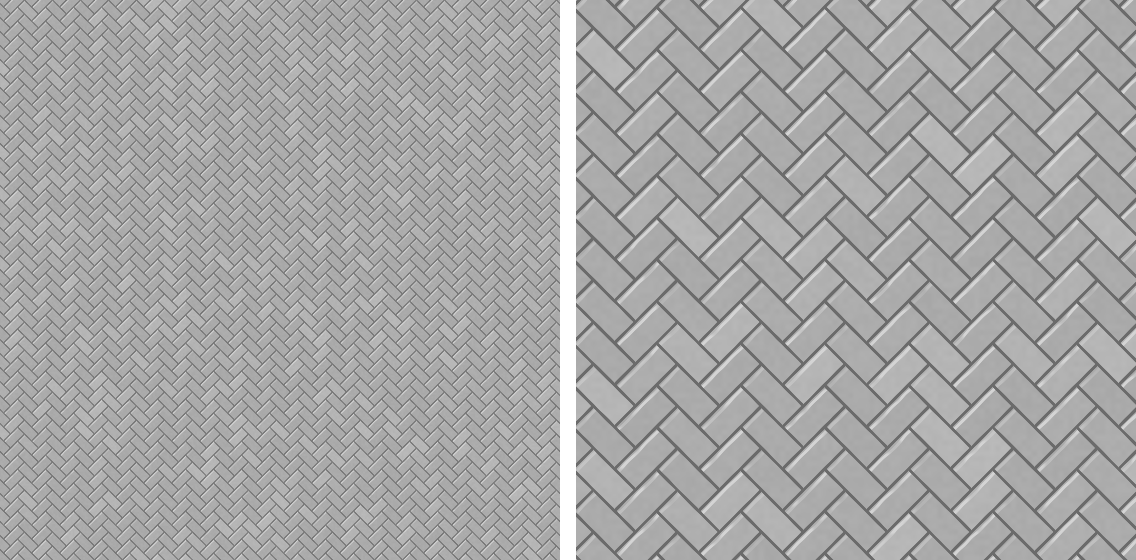
Left, the full canvas; right, a detail of the centre.
A WebGL 2 fragment shader for this pattern:

```glsl
#version 300 es
precision highp float;
// Grey herringbone paving: worn 2:1 bricks at 45 degrees with dark joints and lit upper-left edges.

uniform vec2 u_resolution;
out vec4 fragColor;

const float ZIGZAGS = 20.0;       // zigzag periods across; rows are twice as many
const float JOINT_HALF = 0.05;    // in brick widths
const float BEVEL_CENTRE = 0.145;
const float BEVEL_HALF = 0.05;

const vec3 JOINT_COLOR = vec3(0.42);
const vec3 BRICK_COLOR = vec3(0.67);
const vec3 PALE_COLOR = vec3(0.715);
const vec3 BEVEL_COLOR = vec3(0.83);

float hash(vec2 p) {
    vec3 q = fract(vec3(p.xyx) * 0.1031);
    q += dot(q, q.yzx + 33.33);
    return fract((q.x + q.y) * q.z);
}

// Value noise that wraps after a whole number of cells.
float wrapNoise(vec2 uv, float cells) {
    vec2 p = uv * cells;
    vec2 i = floor(p);
    vec2 f = fract(p);
    f = f * f * (3.0 - 2.0 * f);
    vec2 lo = mod(i, cells);
    vec2 hi = mod(i + 1.0, cells);
    return mix(mix(hash(lo), hash(vec2(hi.x, lo.y)), f.x),
               mix(hash(vec2(lo.x, hi.y)), hash(hi), f.x), f.y);
}

// Finds the brick under p: its lower corner (xy) and its size (zw).
vec4 herringbone(vec2 p) {
    vec2 cell = floor(p);
    float k = mod(cell.x - cell.y, 4.0);
    if (k < 1.5) return vec4(cell.x - k, cell.y, 2.0, 1.0);
    return vec4(cell.x, cell.y + k - 3.0, 1.0, 2.0);
}

// Smooth band coverage around a centre line.
float band(float d, float halfWidth, float blur) {
    return 1.0 - smoothstep(halfWidth - 0.5 * blur, halfWidth + 0.5 * blur, abs(d));
}

vec3 paving(vec2 uv, float pixel) {
    // Diagonal axes in brick widths: x climbs to the right, y climbs to the left.
    float across = 2.0 * ZIGZAGS * uv.x - 0.75;
    float up = 2.0 * ZIGZAGS * uv.y;
    vec2 p = vec2(up + across, up - across);

    vec4 brick = herringbone(p);
    vec2 local = p - brick.xy;
    vec2 gap = min(local, brick.zw - local);
    float edge = min(gap.x, gap.y);
    vec2 centre = brick.xy + 0.5 * brick.zw;
    vec2 id = mod(vec2(centre.x - centre.y, centre.x + centre.y), 4.0 * ZIGZAGS);

    // Face tone per brick, with fine grain
    float tone = hash(id + 7.0);
    vec3 color = mix(BRICK_COLOR, PALE_COLOR, smoothstep(0.65, 1.0, tone));
    color += 0.012 * (hash(id + 31.0) - 0.5);
    color += 0.022 * (wrapNoise(uv, 320.0) - 0.5);

    // Chipped highlight on the upper-left side
    float wear = wrapNoise(uv, 130.0);
    float topGap = brick.w - local.y + 0.05 * (wear - 0.5);
    float strength = brick.z > 1.5 ? 1.0 : 0.5;
    strength *= mix(0.45, 1.0, smoothstep(0.15, 0.5, wear));
    color = mix(color, BEVEL_COLOR, strength * band(topGap - BEVEL_CENTRE, BEVEL_HALF, pixel));

    // Joint between bricks
    float jointHalf = JOINT_HALF + 0.015 * (wrapNoise(uv, 170.0) - 0.5);
    return mix(color, JOINT_COLOR, band(edge, jointHalf, pixel));
}

void main() {
    vec2 uv = gl_FragCoord.xy / u_resolution;
    float pixel = 2.0 * sqrt(2.0) * ZIGZAGS / min(u_resolution.x, u_resolution.y);
    fragColor = vec4(paving(uv, pixel), 1.0);
}
```
